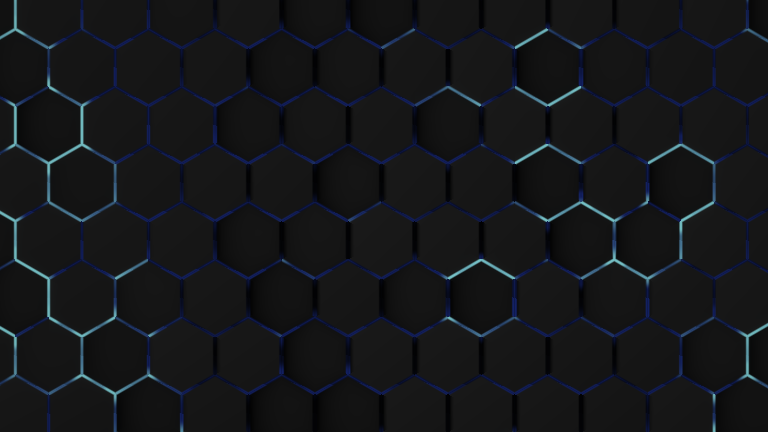
Give the GLSL for this pattern, as a WebGL 2 fragment shader.

```glsl
#version 300 es
precision highp float;
// Dark hexagonal tiles at uneven heights with blue and cyan light in the gaps.

#define PITCH 0.15405            // tile spacing, in canvas heights
#define ORIGIN vec2(0.0356, 0.0433)
#define HALF_GAP 0.021           // half line width, in tile spacings
#define LOW_START 0.62           // hash level at which tiles begin to sink
#define TILE vec3(0.088, 0.088, 0.088)
#define GAP_DARK vec3(0.012, 0.014, 0.024)
#define BLUE vec3(0.075, 0.130, 0.40)
#define CYAN vec3(0.45, 0.74, 0.76)
#define SEED vec2(37.0, 11.0)

const float ROW = 0.8660254;

uniform vec2 u_resolution;
out vec4 fragColor;

float hash(vec2 p) {
    vec3 q = fract(vec3(p.xyx) * 0.1031);
    q += dot(q, q.yzx + 33.33);
    return fract((q.x + q.y) * q.z);
}

// Tile ids count half spacings in x and rows in y.
vec2 tileCentre(vec2 id) {
    return id * vec2(0.5, ROW);
}

// 0 for a raised tile, 1 for a sunken one.
float sunken(vec2 id) {
    return smoothstep(LOW_START, 0.92, hash(id + SEED));
}

// Find the three tiles closest to p and their squared distances.
void nearestTiles(vec2 p, out vec2 a, out vec2 b, out vec2 c, out vec3 d) {
    a = b = c = vec2(0.0);
    d = vec3(1e3);
    float row = floor(p.y / ROW + 0.5);
    for (int j = -1; j <= 1; j++) {
        float y = row + float(j);
        float shift = mod(y, 2.0);
        float column = floor(p.x - 0.5 * shift + 0.5);
        for (int i = -1; i <= 1; i++) {
            vec2 id = vec2(2.0 * (column + float(i)) + shift, y);
            vec2 v = p - tileCentre(id);
            float e = dot(v, v);
            if (e < d.x) {
                d = vec3(e, d.xy);
                c = b; b = a; a = id;
            } else if (e < d.y) {
                d = vec3(d.x, e, d.y);
                c = b; b = id;
            } else if (e < d.z) {
                d.z = e;
                c = id;
            }
        }
    }
}

void main() {
    vec2 uv = gl_FragCoord.xy / u_resolution;
    vec2 p = (gl_FragCoord.xy / u_resolution.y - ORIGIN) / PITCH;
    float pixel = 1.0 / (u_resolution.y * PITCH);

    vec2 a, b, c;
    vec3 d;
    nearestTiles(p, a, b, c, d);
    float edge = 0.5 * (d.y - d.x);
    float corner = 0.5 * (d.z - d.x);
    float lowA = sunken(a), lowB = sunken(b), lowC = sunken(c);
    vec2 q = p - tileCentre(a);

    // Upright gaps go black toward the middle; cyan gathers at the sides.
    float upright = step(0.75, abs(tileCentre(b - a).x));
    float middle = 1.0 - smoothstep(0.16, 0.42, abs(uv.x - 0.55));
    float calm = 1.0 - smoothstep(0.08, 0.24, abs(uv.x - 0.40));
    float leftSide = 1.0 - smoothstep(0.08, 0.26, uv.x);

    // Tile faces: faint slope, soft shadow from the left in sunken tiles.
    vec3 color = TILE * (1.0 + 0.08 * (q.y - q.x));
    color *= mix(0.95, 1.04, hash(a + 71.0));
    float shade = exp(-4.5 * (q.x + 0.5)) + 0.4 * exp(-9.0 * edge);
    color *= 1.0 - 0.60 * lowA * min(shade, 1.0) - 0.08 * lowA;
    float slit = 1.0 - smoothstep(0.02, 0.10, edge);
    color *= 1.0 - 0.6 * slit * upright * middle * step(q.x, 0.0);

    // Gap light: stronger around sunken tiles and where corners meet.
    float variety = hash(a + b + 5.0);
    float tip = 1.0 - smoothstep(0.0, 0.21, corner);
    float glow = 0.23 + 0.15 * variety;
    glow += max(lowA, lowB) * mix(0.18, 0.60, variety) * (1.0 - 0.65 * calm);
    glow += tip * (0.05 + 0.36 * lowC * (1.0 - 0.65 * calm));
    glow += leftSide * (0.04 + 0.30 * hash(a + b + 23.0));
    glow -= upright * middle * (0.42 - 0.10 * tip);
    vec3 light = mix(GAP_DARK, BLUE, smoothstep(0.02, 0.42, glow));
    float bright = smoothstep(0.50, 0.98, glow);
    light = mix(light, CYAN, bright);

    // Dim blue gaps show a shaded wall on their upper side.
    float side = edge * sign(q.y + 0.3 * q.x - dot(tileCentre(b - a), vec2(0.15, 0.5)));
    float wall = smoothstep(-HALF_GAP, HALF_GAP, side);
    light *= 1.0 - 0.5 * wall * (1.0 - bright);

    // Narrow halo, then the gap itself with a soft rim.
    color += light * 0.05 * exp(-22.0 * edge) * smoothstep(0.2, 0.9, glow);
    float width = HALF_GAP + 0.014 * upright * middle * (1.0 - bright);
    float rim = 0.006 + 0.6 * pixel;
    float line = 1.0 - smoothstep(width - rim, width + rim, edge);
    color = mix(color, light, line);

    // Gentle vignette.
    vec2 v = uv - 0.5;
    color *= 1.03 - 0.22 * dot(v, v);
    fragColor = vec4(color, 1.0);
}
```
